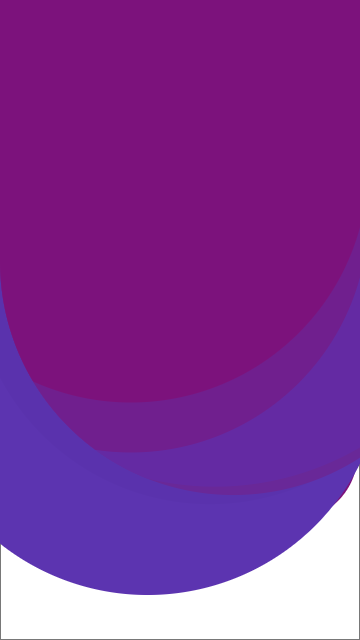
A Shadertoy shader for this background:

```glsl
// Overlapping purple and indigo rounded sheets hanging over a white page.

const vec3 WHITE  = vec3(1.0);
const vec3 GREY   = vec3(0.45);
const vec3 INDIGO = vec3(0.360, 0.204, 0.690);
const vec3 SHADE  = vec3(0.352, 0.198, 0.678);
const vec3 PLUM   = vec3(0.410, 0.157, 0.596);
const vec3 VIOLET = vec3(0.392, 0.165, 0.640);
const vec3 GRAPE  = vec3(0.440, 0.120, 0.555);
const vec3 PURPLE = vec3(0.488, 0.072, 0.485);

const float ASPECT = 0.5625;  // canvas width in units of its height

float circle(vec2 p, vec2 center, float radius) {
    return length(p - center) - radius;
}

// Half disc that continues straight upward from its center.
float sheet(vec2 p, vec2 center, float radius) {
    vec2 q = p - center;
    return length(vec2(q.x, min(q.y, 0.0))) - radius;
}

// Paints a color where the distance is negative, with a one pixel soft edge.
vec3 paint(vec3 base, vec3 color, float dist, float pixel) {
    return mix(base, color, clamp(0.5 - dist / pixel, 0.0, 1.0));
}

void mainImage(out vec4 fragColor, in vec2 fragCoord) {
    vec2 p = fragCoord / iResolution.xy * vec2(ASPECT, 1.0);
    float pixel = 1.0 / iResolution.y;

    // White page with a thin frame
    float frame = min(min(p.x, ASPECT - p.x), p.y) - 0.0015;
    vec3 color = paint(WHITE, GREY, frame, pixel);

    // Purple sliver peeking out behind the large indigo sheet
    color = paint(color, PURPLE, circle(p, vec2(0.4557, 0.2904), 0.1029), pixel);
    float back = sheet(p, vec2(0.2305, 0.4414), 0.3711);
    color = paint(color, INDIGO, back, pixel);

    // Faint shade on the indigo
    float shade = circle(p, vec2(0.3281, 0.5833), 0.3711);
    color = paint(color, SHADE, max(back, shade), pixel);

    // Front sheet, with nested curves clipped to its outline
    float front = sheet(p, vec2(0.3646, 0.5911), 0.3646);
    float band  = sheet(p, vec2(0.3359, 0.6888), 0.4492);
    float lower = sheet(p, vec2(0.2044, 0.6641), 0.3711);
    float upper = sheet(p, vec2(0.2044, 0.7422), 0.3711);
    color = paint(color, PLUM, front, pixel);
    color = paint(color, VIOLET, max(front, band), pixel);
    color = paint(color, GRAPE, max(front, lower), pixel);
    color = paint(color, PURPLE, max(front, upper), pixel);

    fragColor = vec4(color, 1.0);
}
```
